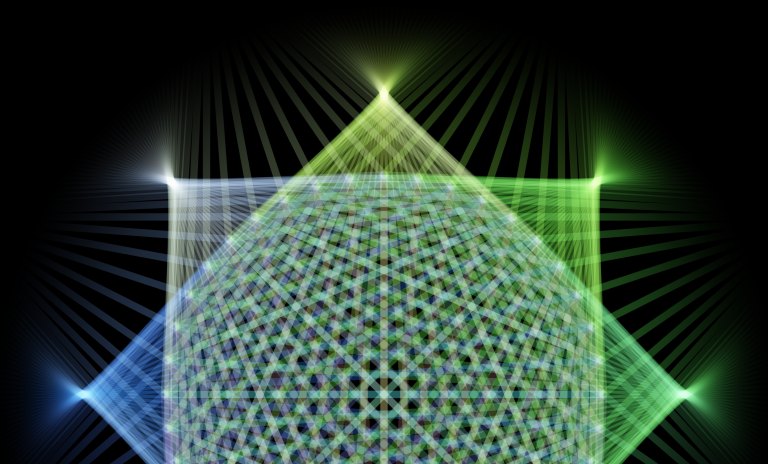
Give the GLSL for this background, as a Shadertoy shader.

```glsl
// Woven string-art dome: translucent threads from an inner to an outer circle form a star.

const float PI = 3.14159265;
const int THREADS = 360;
const float WINDING = 9.0;                  // inner end turns this much faster
const vec2 CENTER = vec2(0.0, 0.15);        // in canvas heights, x from the middle
const float DOME_RADIUS = 0.473;
const float OUTER_RADIUS = 0.872;
const float THREAD_HALF_WIDTH = 0.0079;
const float THREAD_STRENGTH = 0.36;

// Thread tints for every eighth of a turn, counter-clockwise from the right
const vec3 TINTS[8] = vec3[8](
    vec3(0.27, 0.82, 0.34), vec3(0.36, 0.95, 0.22),
    vec3(0.62, 0.80, 0.26), vec3(0.66, 0.74, 0.80),
    vec3(0.14, 0.42, 0.95), vec3(0.35, 0.38, 0.75),
    vec3(0.62, 0.36, 0.38), vec3(0.32, 0.68, 0.52));

vec2 polar(float angle) {
    return vec2(cos(angle), sin(angle));
}

// Colour wheel; turn counts full revolutions
vec3 threadTint(float turn) {
    float position = fract(turn) * 8.0;
    int index = int(position);
    return mix(TINTS[index % 8], TINTS[(index + 1) % 8], fract(position));
}

// Coverage of a strip that begins square at start and runs on past end
float threadMask(vec2 p, vec2 start, vec2 end, float halfWidth, float soft) {
    vec2 direction = normalize(end - start);
    vec2 q = p - start;
    float along = dot(q, direction);
    float across = abs(direction.x * q.y - direction.y * q.x);
    return (1.0 - smoothstep(halfWidth - soft, halfWidth + soft, across))
         * smoothstep(-soft, soft, along);
}

// Sum of all threads; each crosses the dome from the far side
vec3 wovenThreads(vec2 p, float soft) {
    vec3 light = vec3(0.0);
    for (int i = 0; i < THREADS; i++) {
        float turn = float(i) / float(THREADS);
        float angle = 2.0 * PI * turn;
        vec2 start = -DOME_RADIUS * polar(WINDING * angle);
        vec2 end = OUTER_RADIUS * polar(angle);
        float mask = threadMask(p, start, end, THREAD_HALF_WIDTH, soft);
        if (mask > 0.0) light += mask * threadTint(turn);
    }
    return light * THREAD_STRENGTH;
}

void mainImage(out vec4 fragColor, in vec2 fragCoord) {
    vec2 p = (fragCoord - vec2(0.5 * iResolution.x, 0.0)) / iResolution.y - CENTER;
    float soft = max(0.0014, 0.7 / iResolution.y);

    // Radial falloff into the dark
    float radius = length(p) / DOME_RADIUS;
    float falloff = 1.0 - smoothstep(1.05, 1.8, radius);

    // Soft exposure curve keeps the bright envelope tinted
    vec3 color = 1.0 - exp(-wovenThreads(p, soft) * falloff);
    fragColor = vec4(color, 1.0);
}
```
